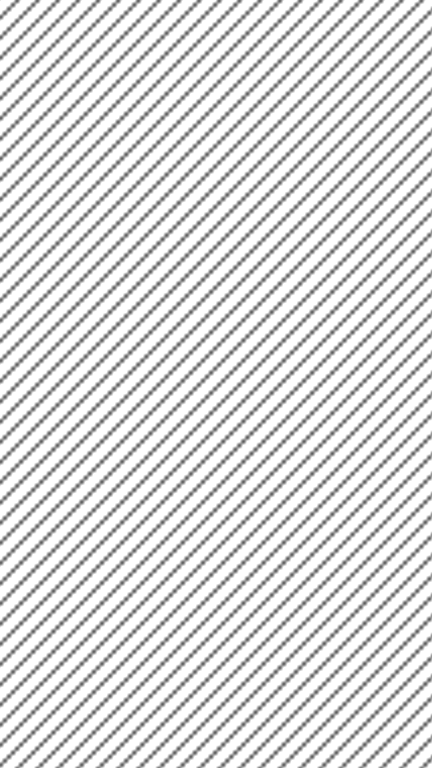
A Shadertoy shader for this pattern:

```glsl
// Thin grey 45 degree hatching on white, rising to the right.
// Soft dots sit on the diagonals of a fine grid; a cubic kernel blends
// neighbouring dots into slightly beaded lines with clean white gaps.

const float REPEATS_DOWN  = 38.0;        // diagonal lines along the canvas height
const float DOTS_PER_STEP = 5.0;         // grid cells between neighbouring lines
const vec2  GRID_SHIFT    = vec2(2.225); // first dot, in cells from the top left
const float INK_DEPTH     = 0.63;        // darkening at the centre of a dot
const vec3  PAPER         = vec3(1.0);
const vec3  INK_TINT      = vec3(1.0);   // share of each channel the ink absorbs

// Cubic interpolation weight with small negative lobes, zero beyond two cells
float cubicWeight(float x) {
    x = abs(x);
    if (x < 1.0) return (1.5 * x - 2.5) * x * x + 1.0;
    if (x < 2.0) return ((-0.5 * x + 2.5) * x - 4.0) * x + 2.0;
    return 0.0;
}

// One on grid points that belong to a diagonal line, else zero
float diagonalDot(vec2 cell) {
    return 1.0 - step(0.5, mod(cell.x + cell.y + 0.25, DOTS_PER_STEP));
}

// Blend the sixteen surrounding grid points into continuous ink coverage
float hatchInk(vec2 p) {
    vec2 base = floor(p);
    float ink = 0.0;
    for (int j = -1; j <= 2; j++) {
        for (int i = -1; i <= 2; i++) {
            vec2 cell = base + vec2(i, j);
            vec2 offset = p - cell;
            ink += diagonalDot(cell) * cubicWeight(offset.x) * cubicWeight(offset.y);
        }
    }
    return clamp(ink, 0.0, 1.0);
}

void mainImage(out vec4 fragColor, in vec2 fragCoord) {
    // Grid coordinates scaled by canvas height, measured from the top left
    vec2 fromTop = vec2(fragCoord.x, iResolution.y - fragCoord.y) / iResolution.y;
    vec2 grid = fromTop * REPEATS_DOWN * DOTS_PER_STEP - GRID_SHIFT;

    vec3 color = PAPER - INK_TINT * INK_DEPTH * hatchInk(grid);
    fragColor = vec4(color, 1.0);
}
```
